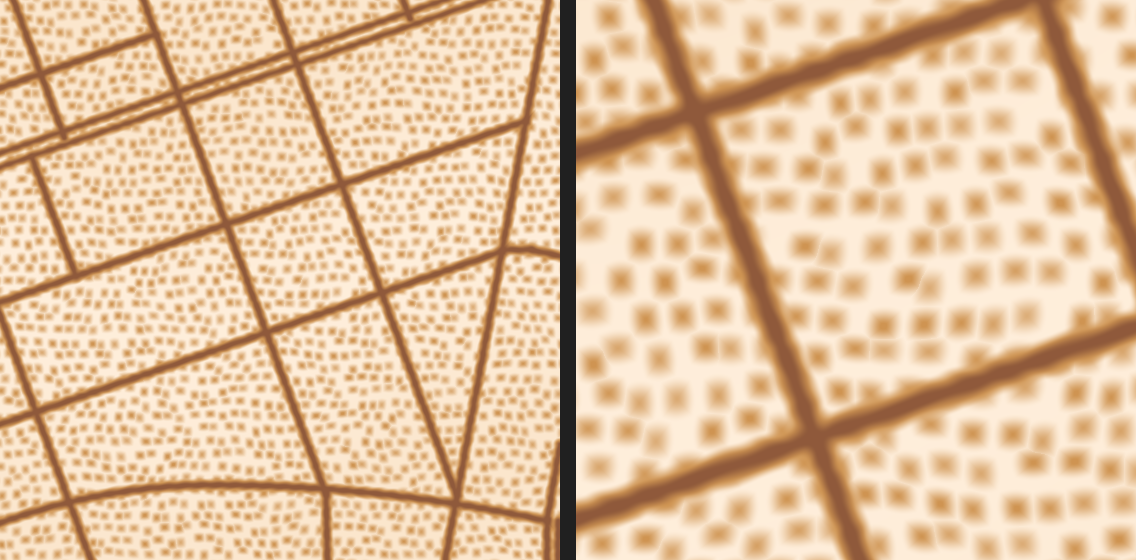
Left, the full canvas; right, a detail of the centre.
This texture is drawn by a three.js fragment shader. Its source:

```glsl
varying vec2 vUv;

const vec3 CREAM = vec3(1.0, 0.94, 0.87);
const vec3 SAND = vec3(0.93, 0.78, 0.59);
const vec3 GOLD = vec3(0.81, 0.58, 0.32);
const vec3 BROWN = vec3(0.56, 0.35, 0.23);

vec2 hash2(vec2 p) {
  vec2 h = vec2(dot(p, vec2(127.1, 311.7)), dot(p, vec2(269.5, 183.3)));
  return fract(sin(h) * 43758.5);
}

float segment(vec2 p, vec2 a, vec2 b) {
  vec2 pa = p - a, ba = b - a;
  return length(pa - ba * clamp(dot(pa, ba) / dot(ba, ba), 0.0, 1.0));
}

// Union that swells slightly where lines cross
float join(float a, float b, float k) {
  float h = max(k - abs(a - b), 0.0) / k;
  return min(a, b) - h * h * k * 0.25;
}

// Staggered cellular dots: x is the nearest distance, y that dot's strength
vec2 stipple(vec2 p, float jitter) {
  vec2 base = floor(p);
  vec2 nearest = vec2(9.0, 1.0);
  for (int j = -1; j <= 1; j++) {
    for (int i = -2; i <= 1; i++) {
      vec2 cell = base + vec2(float(i), float(j));
      vec2 rnd = hash2(cell);
      vec2 center = cell + 0.5 + jitter * (rnd - 0.5);
      center.x += 0.5 * mod(cell.y, 2.0);
      vec2 d = abs(p - center) * mix(vec2(1.12, 0.88), vec2(0.9, 1.1), rnd.y);
      float dist = mix(length(d), max(d.x, d.y), 0.45);
      if (dist < nearest.x) nearest = vec2(dist, 0.72 + 0.38 * rnd.x);
    }
  }
  return nearest;
}

// Sheared grid of lines, bounded on the right by a signed side distance
float lattice(vec2 p, float side) {
  const float SCALE = 0.944;
  vec2 q = vec2(p.x - 0.37 * (1.0 - p.y), p.y - 0.345 * p.x);
  float d = 9.0;

  // Rows, the third one doubled
  for (int i = 0; i < 3; i++) {
    float k = float(i);
    float gap = 0.0118 * step(1.5, k);
    float row = abs(q.y - (0.242 + 0.2 * k + 0.018 * k * k)) * SCALE;
    d = join(d, abs(row - gap) + 0.08 * gap, 0.006);
  }

  // Columns, some starting only at the doubled row
  for (int i = 0; i < 5; i++) {
    float k = float(i);
    float x = -0.208 + 0.232 * k;
    float partial = 1.0 - step(0.5, abs(mod(k, 3.0) - 1.0));
    float low = mix(-0.083 - 0.1 * step(2.5, k), 0.714, partial);
    d = join(d, segment(q, vec2(x, low), vec2(x, 1.3)) * SCALE, 0.006);
  }

  // Short spurs off the grid
  d = join(d, segment(q, vec2(-0.047, 0.46), vec2(-0.047, 0.7)) * SCALE, 0.006);
  d = join(d, segment(q, vec2(-0.4, 0.843), vec2(0.256, 0.843)) * SCALE, 0.006);
  return max(d, side);
}

float network(vec2 p) {
  // Long slanted line that closes the grid
  float side = (p.x - 0.979 + 0.184 * (1.0 - p.y)) * 0.983;
  float d = join(lattice(p, side), abs(side), 0.006);

  // Lower arc, steeper on its left half
  float bend = mix(0.47, 0.18, step(0.38, p.x));
  float fromPeak = p.x - 0.38;
  float arc = abs(p.y - 0.134 + bend * fromPeak * fromPeak) * 0.97;
  d = join(d, max(arc, p.x - 0.977), 0.006);

  // Branches outside the grid
  d = join(d, segment(p, vec2(0.582, 0.12), vec2(0.587, -0.1)), 0.006);
  d = join(d, segment(p, vec2(0.9, 0.554), vec2(0.95, 0.554)), 0.006);
  d = join(d, segment(p, vec2(0.95, 0.554), vec2(1.1, 0.52)), 0.006);
  d = join(d, segment(p, vec2(1.0, 0.206), vec2(0.977, 0.07)), 0.006);
  d = join(d, segment(p, vec2(0.977, 0.07), vec2(0.977, -0.1)), 0.006);
  return join(d, segment(p, vec2(0.997, 0.07), vec2(0.995, -0.1)), 0.006);
}

void main() {
  vec2 p = vUv;

  // Stippled ground with a slow drift in tone
  vec2 warp = 0.003 * sin(p.yx * vec2(31.0, 27.0) + 2.0 * sin(p * 13.0));
  vec2 dots = stipple((p + warp) * vec2(43.0, 45.0), 0.5);
  float ink = (1.0 - smoothstep(-0.03, 0.55, dots.x)) * dots.y;
  float tone = 0.5 + 0.5 * cos(6.283 * p.y + 0.8 * sin(5.0 * p.x));
  vec3 ground = mix(CREAM, SAND, 0.05 + 0.2 * tone);
  vec3 color = mix(ground, GOLD, clamp(ink, 0.0, 1.0));

  // Brown lines with a gold fringe and faintly ragged edges
  float ragged = 0.0006 * sin(p.x * 210.0 + 2.0 * sin(p.y * 170.0));
  float d = network(p) + ragged;
  color = mix(color, GOLD, 1.0 - smoothstep(0.006, 0.0135, d));
  color = mix(color, BROWN, 1.0 - smoothstep(0.0015, 0.009, d));

  gl_FragColor = vec4(color, 1.0);
}
```
